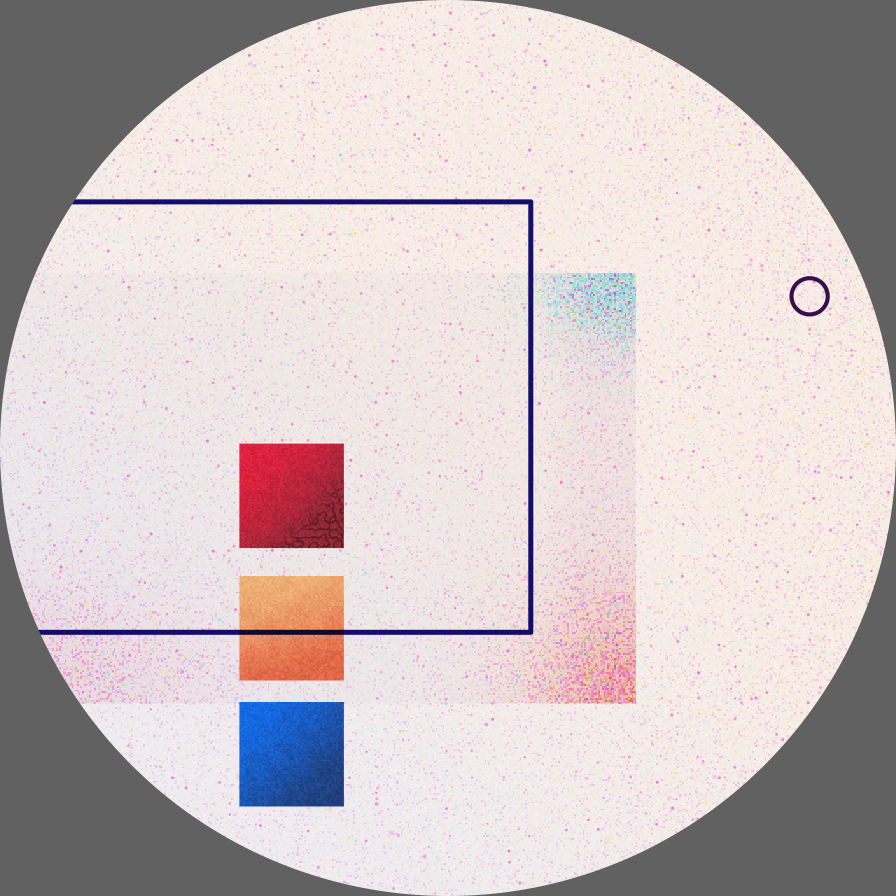
Write a WebGL 2 fragment shader that draws this background.

```glsl
#version 300 es
precision highp float;
// A grainy paper disc with a tinted panel, an ink frame, three tiles and a ring.

#define GRAIN 512.0
#define SPECKS 170.0
#define LINE_HALF 0.0028
#define TILE_HALF 0.0583
#define GREY vec3(0.38)
#define PAPER_COOL vec3(0.935, 0.92, 0.935)
#define PAPER_WARM vec3(0.967, 0.93, 0.902)
#define NAVY vec3(0.08, 0.06, 0.47)
#define PLUM vec3(0.21, 0.07, 0.34)

uniform vec2 u_resolution;
out vec4 fragColor;

vec3 hash3(vec2 p) {
  vec3 h = fract(p.xyx * vec3(0.1031, 0.1030, 0.0973));
  h += dot(h, h.yxz + 33.33);
  return fract((h.xxy + h.yzz) * h.zyx);
}

float corner(vec2 cell, vec2 offset) {
  float angle = 6.2832 * hash3(cell).x;
  return dot(vec2(cos(angle), sin(angle)), offset);
}

float gradientNoise(vec2 p) {
  vec2 i = floor(p), f = p - i, e = vec2(1.0, 0.0);
  vec2 u = f * f * f * (f * (f * 6.0 - 15.0) + 10.0);
  return mix(mix(corner(i, f), corner(i + e, f - e), u.x),
             mix(corner(i + e.yx, f - e.yx), corner(i + 1.0, f - 1.0), u.x), u.y);
}

float box(vec2 p, vec2 halfSize) {
  vec2 d = abs(p) - halfSize;
  return length(max(d, 0.0)) + min(max(d.x, d.y), 0.0);
}

float glow(vec2 p, vec2 center, vec2 spread) {
  vec2 d = (p - center) / spread;
  return exp(-dot(d, d));
}

void main() {
  float scale = min(u_resolution.x, u_resolution.y);
  vec2 p = (gl_FragCoord.xy - 0.5 * u_resolution) / scale + 0.5;
  float px = 1.0 / scale;
  #define FILL(d) clamp(0.5 - (d) / px, 0.0, 1.0)
  vec3 grain = hash3(floor(p * GRAIN) + 7.0);
  vec3 grainDepth = hash3(floor(p * GRAIN) + 611.0);

  // Paper, cool at the lower left and warm at the upper right
  float warm = smoothstep(-0.05, 0.6, 0.6 * p.x + 0.7 * p.y - 0.2);
  vec3 color = mix(PAPER_COOL, PAPER_WARM, warm);

  // Panel glows
  float panel = FILL(box(p - vec2(0.2048, 0.455), vec2(0.5048, 0.2402)));
  float cyan = panel * glow(p, vec2(0.69, 0.69), vec2(0.085, 0.075));
  float coral = panel * glow(p, vec2(0.71, 0.21), vec2(0.125, 0.125));
  float blush = panel * glow(p, vec2(0.05, 0.24), vec2(0.17, 0.10));
  float strip = panel * smoothstep(0.59, 0.66, p.x);
  color *= 1.0 - panel * vec3(0.018, 0.018, 0.01);
  color -= cyan * vec3(0.10, 0.03, 0.02) + coral * vec3(0.0, 0.13, 0.15);
  color -= blush * vec3(0.0, 0.055, 0.04) + strip * vec3(0.01, 0.025, 0.01);

  // Per-channel ink grain: losing red, green or blue gives cyan, magenta or yellow
  float rim = smoothstep(0.25, 0.5, length(p - 0.5)) * smoothstep(0.45, 0.9, p.x);
  vec3 ink = vec3(0.02, 0.075, 0.025) + rim * vec3(0.0, 0.05, 0.05);
  ink += cyan * vec3(0.55, 0.12, 0.08) + coral * vec3(0.01, 0.45, 0.42);
  ink += blush * vec3(0.03, 0.20, 0.10) + strip * vec3(0.03, 0.06, 0.02);
  vec3 depth = 0.06 + grainDepth * (0.14 + 0.35 * (cyan + coral + 0.5 * blush));
  color *= 1.0 - step(grain, ink) * depth;
  color += (grainDepth.x - 0.5) * 0.025;

  // Scattered round specks
  vec2 cell = floor(p * SPECKS);
  vec3 place = hash3(cell + 37.0), kind = hash3(cell + 251.0);
  vec2 center = (cell + 0.3 + 0.4 * place.xy) / SPECKS;
  float speck = FILL(length(p - center) - mix(0.0009, 0.0018, place.z));
  speck *= step(kind.x, 0.04 + 0.03 * rim + 0.08 * (cyan + coral));
  vec3 dye = vec3(0.95, 0.42, 0.82);
  if (kind.y > 0.93 - 0.2 * rim) dye = vec3(0.98, 0.88, 0.45);
  if (kind.y < 0.06 * (1.0 - warm) + 0.03 + 0.8 * cyan) dye = vec3(0.45, 0.87, 0.90);
  color = mix(color, dye, speck * mix(0.35, 0.95, kind.z));

  // Column of shaded tiles
  vec3 light[3] = vec3[3](vec3(0.87, 0.13, 0.25), vec3(0.93, 0.69, 0.46), vec3(0.08, 0.41, 0.89));
  vec3 dark[3] = vec3[3](vec3(0.56, 0.16, 0.21), vec3(0.90, 0.41, 0.28), vec3(0.13, 0.26, 0.51));
  vec3 height = vec3(0.4466, 0.2988, 0.1582);
  float blotch = gradientNoise(p * 55.0);
  float vein = 1.0 - smoothstep(0.04, 0.16, abs(gradientNoise(p * 110.0)));
  for (int i = 0; i < 3; i++) {
    vec2 q = (p - vec2(0.3255, height[i])) / TILE_HALF;
    float slope = dot(q, i == 1 ? vec2(0.2, -0.7) : vec2(0.5, -0.5));
    float shade = smoothstep(-0.8, 0.8, slope + 0.25 * blotch + 0.3 * (grain.x - 0.5));
    vec3 tile = mix(light[i], dark[i], shade) + (grain.y - 0.5) * 0.06;
    float veined = i == 0 ? 0.35 : 0.08;
    tile *= 1.0 - veined * vein * smoothstep(0.1, 0.6, slope);
    color = mix(color, tile, FILL(box(q, vec2(1.0)) * TILE_HALF));
  }

  // Overprinted frame and ring
  float frame = abs(box(p - vec2(0.1462, 0.5345), vec2(0.4462, 0.2402))) - LINE_HALF;
  float ring = abs(length(p - vec2(0.9036, 0.6693)) - 0.0202) - 0.0023;
  color *= mix(vec3(1.0), NAVY, FILL(frame));
  color *= mix(vec3(1.0), PLUM, FILL(ring));

  // Disc on the grey surround
  color = mix(GREY, color, FILL(length(p - 0.5) - 0.5));
  fragColor = vec4(clamp(color, 0.0, 1.0), 1.0);
}
```
